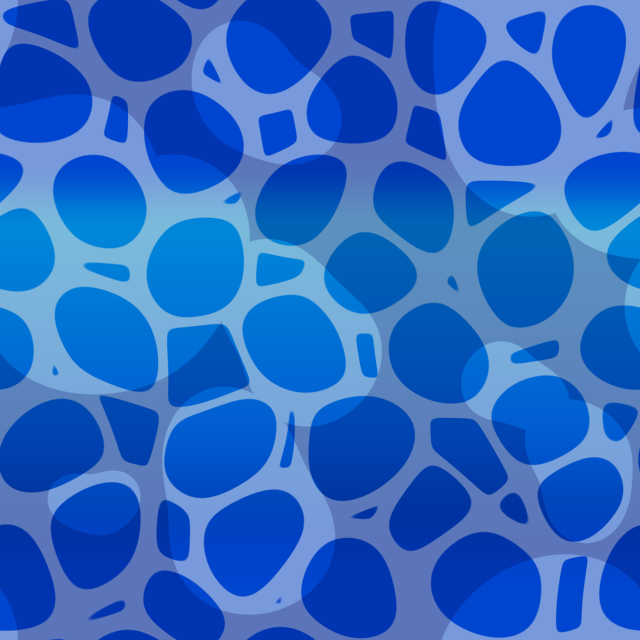
This texture is drawn by a Shadertoy shader. Its source:

```glsl
// Tiling blue pebble cells in a pale web, under large translucent light blobs and a bright band
const float TAU = 6.2831853;
const float GRID = 8.0;            // even, so the big/small checker wraps
const float JITTER = 0.75;
const float GAP = 0.0055;          // half width of the web
const float ROUNDING = 0.2;        // corner softness relative to cell size
const vec2 BIG_RADIUS = vec2(0.074, 0.108);
const vec2 SMALL_RADIUS = vec2(0.018, 0.064);
const float SEED = 3.0;

const float BLOB_GRID = 3.0;
const vec2 BLOB_RADIUS = vec2(0.06, 0.207);
const float BLOB_SEED = 41.0;

// Each pair: colour away from the band, colour at the crest of the band
const vec3 CELL_SHADE = vec3(0.00, 0.205, 0.69), CELL_SHADE_CREST = vec3(0.00, 0.39, 0.71);
const vec3 CELL_LIGHT = vec3(0.00, 0.27, 0.81), CELL_LIGHT_CREST = vec3(0.00, 0.53, 0.85);
const vec3 WEB_SHADE = vec3(0.36, 0.46, 0.73), WEB_SHADE_CREST = vec3(0.36, 0.57, 0.75);
const vec3 WEB_LIGHT = vec3(0.47, 0.60, 0.86), WEB_LIGHT_CREST = vec3(0.48, 0.73, 0.86);

vec2 hash2(vec2 p) {
    return fract(sin(vec2(dot(p, vec2(127.1, 311.7)), dot(p, vec2(269.5, 183.3)))) * 43758.5453);
}

// Periodic warp that bends straight cell sides
vec2 warp(vec2 p) {
    p += 0.012 * sin(TAU * (2.0 * p.yx + vec2(0.1, 0.6)));
    return p + 0.005 * sin(TAU * (vec2(3.0, 4.0) * p.yx + p + vec2(0.35, 0.8)));
}

// Site of a grid square: position in xy, radius in z; big and small alternate
vec3 cellSite(vec2 square) {
    vec2 id = mod(square, GRID);
    vec2 pos = (square + 0.5 + JITTER * (hash2(id + SEED) - 0.5)) / GRID;
    float h = hash2(id + SEED + 17.0).x;
    bool isBig = mod(id.x + id.y, 2.0) < 0.5;
    float radius = isBig ? mix(BIG_RADIUS.x, BIG_RADIUS.y, h)
                         : mix(SMALL_RADIUS.x, SMALL_RADIUS.y, h * h * h);
    return vec3(pos, radius);
}

float power(vec2 p, vec3 site) {
    vec2 d = p - site.xy;
    return dot(d, d) - site.z * site.z;
}

// Weighted Voronoi with rounded corners, positive inside a cell
float cellDepth(vec2 p) {
    vec2 base = floor(p * GRID);
    vec3 owner = vec3(0.0);
    vec2 ownerOffset = vec2(0.0);
    float nearest = 1e3;
    for (int y = -2; y <= 2; y++)
    for (int x = -2; x <= 2; x++) {
        vec3 site = cellSite(base + vec2(x, y));
        float w = power(p, site);
        if (w < nearest) { nearest = w; owner = site; ownerOffset = vec2(x, y); }
    }
    // Soft minimum of the distances to all borders
    float k = ROUNDING * owner.z;
    float sum = 0.0;
    for (int y = -2; y <= 2; y++)
    for (int x = -2; x <= 2; x++) {
        vec2 offset = vec2(x, y);
        if (offset == ownerOffset) continue;
        vec3 site = cellSite(base + offset);
        float border = (power(p, site) - nearest) / (2.0 * max(length(site.xy - owner.xy), 0.01));
        sum += exp(-border / k);
    }
    return -k * log(max(sum, 1e-20)) - GAP;
}

// Union of large wobbly blobs, negative inside
float blobDistance(vec2 p) {
    float dist = 1.0;
    for (float i = 0.0; i < BLOB_GRID * BLOB_GRID; i++) {
        vec2 square = vec2(mod(i, BLOB_GRID), floor(i / BLOB_GRID));
        vec2 centre = (square + 0.5 + 0.8 * (hash2(square + BLOB_SEED) - 0.5)) / BLOB_GRID;
        vec2 phase = TAU * hash2(square + BLOB_SEED + 9.0);
        vec2 d = fract(p - centre + 0.5) - 0.5;
        float angle = atan(d.y, d.x);
        float radius = mix(BLOB_RADIUS.x, BLOB_RADIUS.y, fract(i * 0.618));
        radius *= 1.0 + 0.2 * sin(2.0 * angle + phase.x) + 0.07 * sin(3.0 * angle + phase.y);
        dist = min(dist, length(d) - radius);
    }
    return dist;
}

void mainImage(out vec4 fragColor, in vec2 fragCoord) {
    vec2 uv = fragCoord / iResolution.y;
    float edge = 0.8 / iResolution.y;

    float cell = smoothstep(-edge, edge, cellDepth(warp(uv)));
    float light = smoothstep(edge, -edge, blobDistance(uv));

    // Bright band: quick rise from above, slow fall below, then a faint trough
    float down = 1.0 - fract(uv.y);
    float crest = smoothstep(0.25, 0.36, down) * clamp((0.84 - down) / 0.48, 0.0, 1.0);
    float trough = exp(-pow((down - 0.79) / 0.07, 2.0));

    vec3 cellColor = mix(mix(CELL_SHADE, CELL_SHADE_CREST, crest),
                         mix(CELL_LIGHT, CELL_LIGHT_CREST, crest), light);
    vec3 webColor = mix(mix(WEB_SHADE, WEB_SHADE_CREST, crest),
                        mix(WEB_LIGHT, WEB_LIGHT_CREST, crest), light);
    cellColor *= 1.0 - 0.09 * trough;
    fragColor = vec4(mix(webColor, cellColor, cell), 1.0);
}
```
